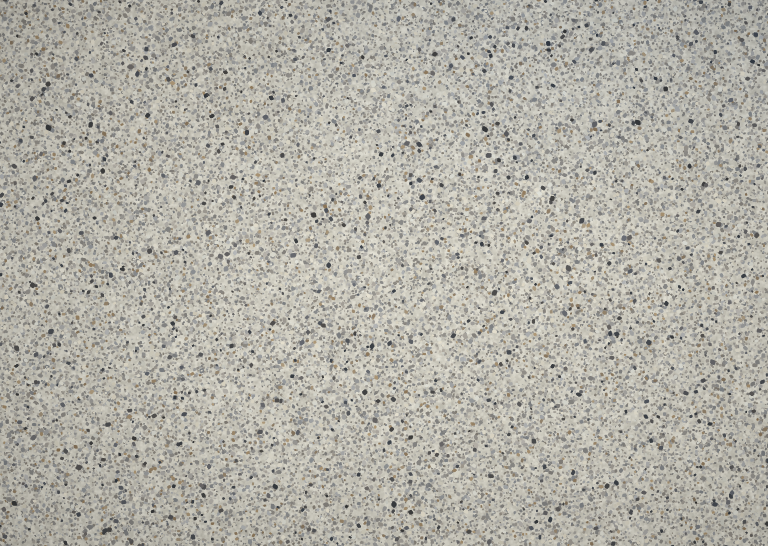
Write a Shadertoy shader that draws this texture.

```glsl
// Speckled pale stone: cream ground with angular grey, tan and dark chips, softly lit.

vec3 hash3(vec2 p) {
    vec3 q = fract(p.xyx * vec3(0.1031, 0.1030, 0.0973));
    q += dot(q, q.yxz + 33.33);
    return fract((q.xxy + q.yzz) * q.zyx);
}

float valueNoise(vec2 p) {
    vec2 cell = floor(p), f = fract(p);
    f = f * f * (3.0 - 2.0 * f);
    return mix(mix(hash3(cell).x, hash3(cell + vec2(1, 0)).x, f.x),
               mix(hash3(cell + vec2(0, 1)).x, hash3(cell + vec2(1, 1)).x, f.x), f.y);
}

// Signed distance to a crooked, clipped quadrilateral.
float chipDistance(vec2 p, float radius, vec3 rnd) {
    float angle = 6.2832 * rnd.x;
    float c = cos(angle), s = sin(angle);
    p = mat2(c, -s, s, c) * p;
    p.x *= mix(0.75, 1.3, rnd.y);
    p.y += p.x * (rnd.z - 0.5) * 0.7;
    vec2 a = abs(p);
    float corner = dot(p, vec2(0.77, 0.64)) * 1.15;
    return max(max(a.x, a.y), max((a.x + a.y) * 0.78, corner)) - radius;
}

// Scatters chips over a jittered grid; share is the chance of a chip in each cell.
vec3 addChips(vec3 ground, vec2 p, float cells, float share, vec2 radii,
              vec3 darkTone, vec3 lightTone, float seed) {
    vec2 q = p * cells;
    vec2 home = floor(q);
    float soft = max(cells / iResolution.y, 0.08);
    for (int y = -1; y <= 1; y++) {
        for (int x = -1; x <= 1; x++) {
            vec2 cell = home + vec2(x, y);
            vec3 place = hash3(cell + seed);
            vec3 shape = hash3(cell + seed + 71.7);
            vec3 look = hash3(cell + seed + 157.3);
            if (place.z > share) continue;
            float radius = mix(radii.x, radii.y, look.x * look.x);
            float d = chipDistance(q - cell - place.xy, radius, shape);
            vec3 tone = mix(darkTone, lightTone, look.y);
            tone += (look.z - 0.5) * vec3(0.03, 0.0, -0.04);
            ground = mix(ground, tone, clamp(0.5 - d / soft, 0.0, 1.0));
        }
    }
    return ground;
}

void mainImage(out vec4 fragColor, in vec2 fragCoord) {
    vec2 uv = fragCoord / iResolution.xy;
    vec2 p = fragCoord / iResolution.y;

    // Cream ground with fine grain
    float grain = valueNoise(p * 170.0) * 0.6 + valueNoise(p * 320.0 + 19.0) * 0.4;
    vec3 color = vec3(0.78, 0.77, 0.725) + (grain - 0.5) * 0.17;

    // Crushed stone, from fine grey to sparse dark chips
    color = addChips(color, p, 185.0, 0.55, vec2(0.26, 0.58),
                     vec3(0.47, 0.46, 0.44), vec3(0.71, 0.70, 0.675), 11.0);
    color = addChips(color, p, 125.0, 0.42, vec2(0.24, 0.56),
                     vec3(0.47, 0.47, 0.465), vec3(0.69, 0.685, 0.67), 37.0);
    color = addChips(color, p, 120.0, 0.24, vec2(0.22, 0.52),
                     vec3(0.76, 0.75, 0.70), vec3(0.85, 0.84, 0.79), 53.0);
    color = addChips(color, p, 120.0, 0.07, vec2(0.25, 0.45),
                     vec3(0.50, 0.43, 0.34), vec3(0.66, 0.59, 0.48), 83.0);
    color = addChips(color, p, 100.0, 0.085, vec2(0.22, 0.50),
                     vec3(0.20, 0.21, 0.22), vec3(0.41, 0.41, 0.42), 97.0);

    // Faint cloudiness, then light falling off towards the corners
    color += (valueNoise(p * 22.0) - 0.5) * 0.025;
    vec2 away = uv - vec2(0.54, 0.50);
    color *= 1.055 - 0.36 * dot(away, away);
    color += vec3(-0.008, 0.0, 0.012) * smoothstep(0.5, 1.0, uv.y) * smoothstep(0.2, 0.7, uv.x);

    fragColor = vec4(clamp(color, 0.0, 1.0), 1.0);
}
```
